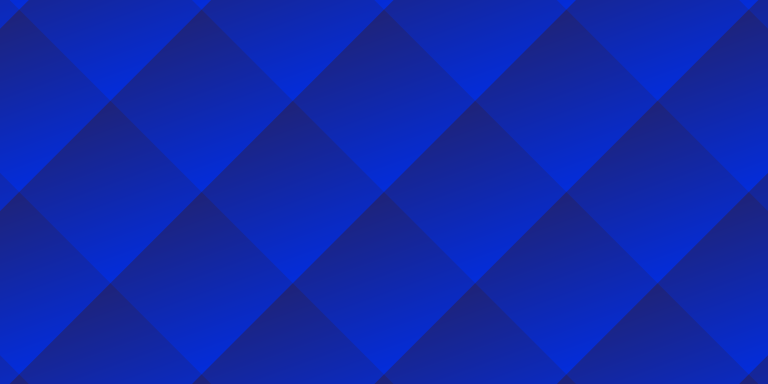
A Shadertoy shader for this pattern:

```glsl
// Diamond lattice in deep blue: every diamond carries the same slanted gradient.
// The gradient is a weighted sum of two sawtooth ramps along the diagonals;
// their wraps form the strong rising edges and the faint falling edges.

const float PERIOD = 0.475;        // diamond diagonal, in canvas heights
const float FALL_WEIGHT = 0.68;    // share of the ramp toward the lower right
const vec3 NAVY = vec3(0.120, 0.137, 0.473);
const vec3 COBALT = vec3(0.012, 0.176, 0.861);

// Ramp from 0 to 1 per unit, with its drop softened over +-softness
float smoothSaw(float x, float softness) {
    float d = fract(x + 0.5) - 0.5;
    return d + 1.0 - smoothstep(-softness, softness, d);
}

// Shade of a diamond: 0 at its top corner, 1 at its bottom corner
float diamondShade(vec2 p, float fallWeight, float softness) {
    float towardLowerRight = smoothSaw(p.x - p.y, softness);
    float towardLowerLeft = smoothSaw(-p.x - p.y, softness);
    return mix(towardLowerLeft, towardLowerRight, fallWeight);
}

void mainImage(out vec4 fragColor, in vec2 fragCoord) {
    // Lattice coordinates, with a corner at the canvas centre
    float cellPixels = PERIOD * iResolution.y;
    vec2 p = (fragCoord - 0.5 * iResolution.xy) / cellPixels;

    float shade = diamondShade(p, FALL_WEIGHT, 0.9 / cellPixels);
    fragColor = vec4(mix(NAVY, COBALT, shade), 1.0);
}
```
